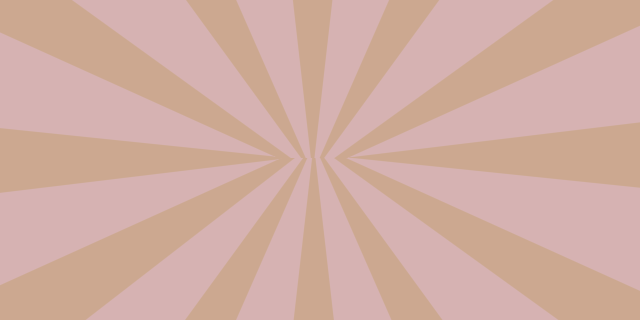
Write a WebGL 1 fragment shader that draws this background.

```glsl
precision highp float;
// Flat sunburst: tan rays on dusty pink, pinched along a horizontal seam.
uniform vec2 u_resolution;

const float SPACING = 0.5235988; // angle between neighbouring rays

// Signed distance to the fan of rays on one side of the seam.
float fanDistance(vec2 p, bool upper) {
  // Each fan converges a little beyond the seam, so its tips are cut flat.
  vec2 q = p - (upper ? vec2(-0.023, -0.043) : vec2(-0.0195, 0.052));
  float angle = atan(q.x, abs(q.y));
  float offset = angle - SPACING * floor(angle / SPACING + 0.5);
  float halfWidth = 0.115 - 0.014 * abs(angle);
  // The lower left ray is wider on its inner side.
  if (!upper && angle > -1.047 && angle < -0.785) halfWidth += 0.033;
  return (abs(offset) - halfWidth) * length(q);
}

// Signed distance to the two horizontal rays, with a gap between their tips.
float sideDistance(vec2 p) {
  float axis = 0.007 + 0.0085 * p.x;
  return abs(p.y - axis) - 0.112 * (abs(p.x + 0.004) - 0.092);
}

void main() {
  vec2 p = (gl_FragCoord.xy - 0.5 * u_resolution) / u_resolution.y;
  float d = min(fanDistance(p, p.y > 0.005), sideDistance(p));

  // Blend across about one pixel at the ray edges.
  float edge = 0.75 / u_resolution.y;
  vec3 tanRay = vec3(0.80, 0.66, 0.565);
  vec3 pink = vec3(0.84, 0.70, 0.70);
  gl_FragColor = vec4(mix(tanRay, pink, smoothstep(-edge, edge, d)), 1.0);
}
```
